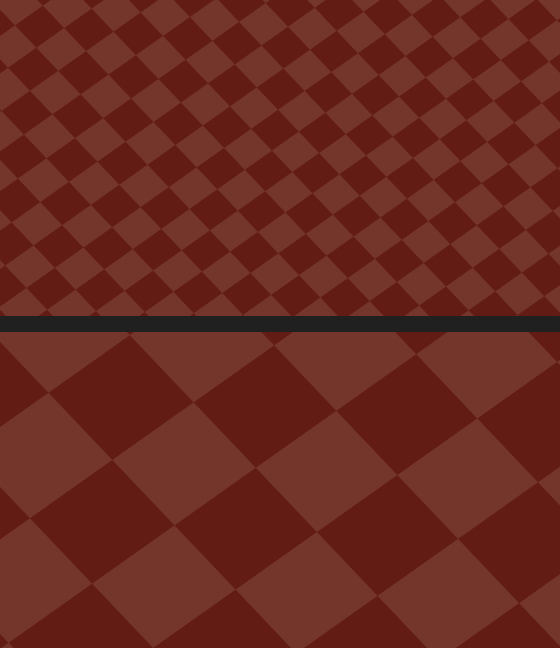
Top, the full canvas; bottom, a detail of the centre.
Give the GLSL for this pattern, as a WebGL 1 fragment shader.

```glsl
precision highp float;
// A skewed two-tone checkerboard of leaning diamonds.
// Two families of straight lines cross; the spacing of each swells and
// shrinks slowly, and cells take their tone from the product of two waves.

uniform vec2 u_resolution;

#define DARK_TONE     vec3(0.386, 0.110, 0.073)
#define LIGHT_TONE    vec3(0.455, 0.208, 0.168)
#define LINE_SLOPES   vec2(0.708, -1.052)   // rising family, falling family
#define LINE_PITCH    vec2(0.1189, -0.1536) // vertical spacing, canvas heights
#define LINE_START    vec2(0.2449, 0.0438)  // where line zero meets the left side
#define SWELL_AMOUNT  vec2(0.107, -0.098)   // line shift, in cells
#define SWELL_PERIOD  vec2(12.0, 16.5)      // in cells
#define SWELL_CENTRE  vec2(8.5, -2.825)     // in cells

const float TAU = 6.2831853;

// Cell coordinates: whole numbers lie on the lines of each family.
vec2 cellCoords(vec2 p) {
    vec2 height = p.y + LINE_SLOPES * p.x;
    vec2 even = (height - LINE_START) / LINE_PITCH;
    return even + SWELL_AMOUNT * sin(TAU * (even - SWELL_CENTRE) / SWELL_PERIOD);
}

// Signed distance to the nearest line, alternating in sign from band to band.
vec2 bandDistance(vec2 cell) {
    return abs(mod(cell - 0.5, 2.0) - 1.0) - 0.5;
}

void main() {
    // Canvas heights, measured downward from the top left.
    vec2 p = gl_FragCoord.xy / u_resolution.y;
    p.y = 1.0 - p.y;

    // Convert cell distances to pixels across each line for smooth edges.
    vec2 cellWidth = abs(LINE_PITCH) / sqrt(1.0 + LINE_SLOPES * LINE_SLOPES);
    vec2 edge = bandDistance(cellCoords(p)) * cellWidth * u_resolution.y;
    vec2 band = clamp(2.0 * edge, -1.0, 1.0);

    float light = 0.5 + 0.5 * band.x * band.y;
    gl_FragColor = vec4(mix(DARK_TONE, LIGHT_TONE, light), 1.0);
}
```
